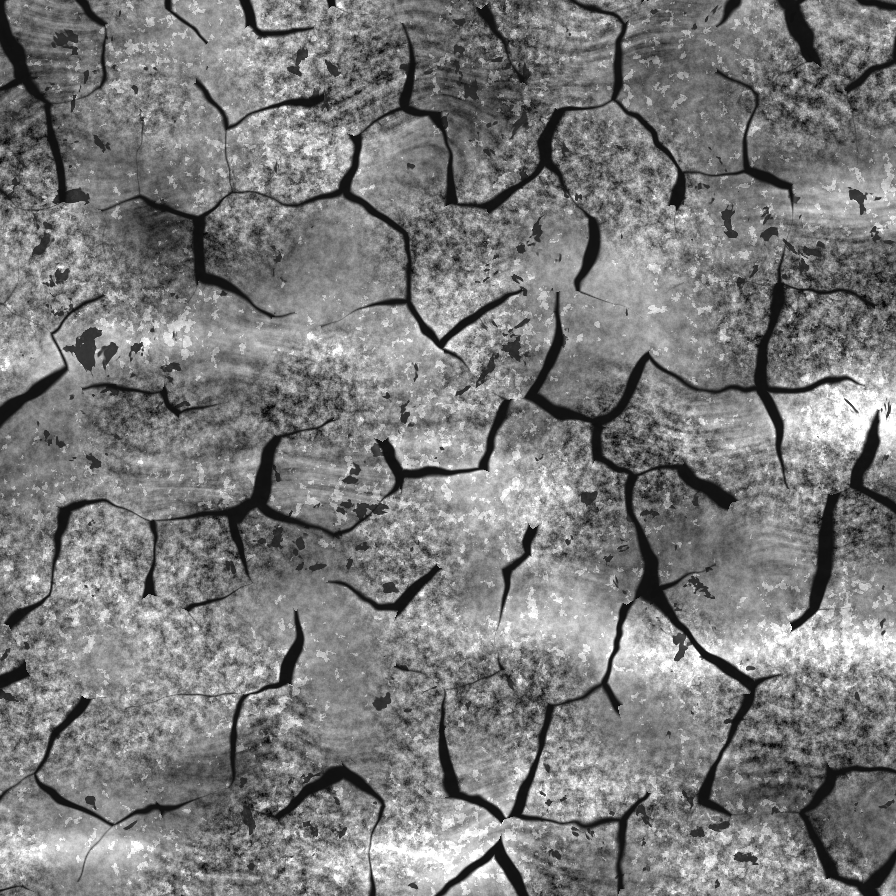
Give the GLSL for this texture, as a three.js fragment shader.

```glsl
// Weathered grey crust: cloudy, streaked and grainy stone with dark, broken cracks.
// Cracks are the borders of staggered Voronoi cells, each with its own strength;
// the surface is layered from warped gradient noise at several scales.

varying vec2 vUv;

const float CELLS = 9.0;
const float CRACK_TONE = 0.06;
const float BLOT_TONE = 0.13;
const float BASE_TONE = 0.485;

float hash(vec2 p) {
  vec3 q = fract(p.xyx * vec3(0.1031, 0.1030, 0.0973));
  q += dot(q, q.yzx + 33.33);
  return fract((q.x + q.y) * q.z);
}

vec2 gradient(vec2 cell) {
  float angle = 6.2832 * hash(cell + 17.0);
  return vec2(cos(angle), sin(angle));
}

// Gradient noise, roughly -0.7 to 0.7
float noise(vec2 p) {
  vec2 i = floor(p);
  vec2 f = p - i;
  vec2 u = f * f * f * (f * (f * 6.0 - 15.0) + 10.0);
  vec2 e = vec2(1.0, 0.0);
  float low = mix(dot(gradient(i), f), dot(gradient(i + e), f - e), u.x);
  float high = mix(dot(gradient(i + e.yx), f - e.yx), dot(gradient(i + 1.0), f - 1.0), u.x);
  return mix(low, high, u.y);
}

float fbm(vec2 p, float gain) {
  float sum = 0.0;
  float amplitude = 1.0;
  for (int k = 0; k < 4; k++) {
    sum += amplitude * noise(p);
    p = mat2(1.6, 1.2, -1.2, 1.6) * p + 7.3;
    amplitude *= gain;
  }
  return sum;
}

vec2 warp(vec2 p, float scale, float amount) {
  return p + amount * vec2(noise(p * scale + 3.7), noise(p * scale + 41.2));
}

// Jittered centre of a cell; odd rows are shifted like bricks
vec2 site(vec2 cell) {
  vec2 jitter = vec2(hash(cell + 5.0), hash(cell + 91.0)) - 0.5;
  return cell + vec2(0.5 * mod(cell.y, 2.0), 0.0) + 0.5 + jitter * vec2(0.6, 0.65);
}

// x: crack coverage, y: soft shade around it
vec2 cracks(vec2 p, float taper) {
  vec2 home = floor(p);
  vec2 nearest = home;
  float best = 100.0;
  for (int j = -2; j <= 2; j++) {
    for (int i = -2; i <= 2; i++) {
      vec2 cell = home + vec2(float(i), float(j));
      vec2 toSite = site(cell) - p;
      float d = dot(toSite, toSite);
      if (d < best) {
        best = d;
        nearest = cell;
      }
    }
  }

  vec2 result = vec2(0.0);
  vec2 a = site(nearest);
  for (int j = -2; j <= 2; j++) {
    for (int i = -2; i <= 2; i++) {
      if (i == 0 && j == 0) continue;
      vec2 cell = nearest + vec2(float(i), float(j));
      vec2 b = site(cell);
      vec2 normal = normalize(b - a);
      float d = dot(0.5 * (a + b) - p, normal);
      float strength = smoothstep(0.2, 0.65, hash(nearest + cell + 63.0));
      strength *= mix(0.5, 1.0, abs(normal.x)) * taper;
      float halfWidth = 0.09 * strength - 0.03;
      float ink = 1.0 - smoothstep(halfWidth - 0.015, halfWidth + 0.022, d);
      result = max(result, vec2(ink, strength * exp(-9.0 * d)));
    }
  }
  return result;
}

void main() {
  vec2 uv = vUv;
  vec2 swirl = warp(warp(uv, 3.0, 0.07), 7.0, 0.07);

  // Broad clouds and pale horizontal bands
  float tone = BASE_TONE + 0.26 * fbm(swirl * 5.0, 0.55);
  float band = noise(warp(uv, 5.0, 0.05) * vec2(2.6, 9.0) + 12.0);
  tone += 0.36 * smoothstep(0.1, 0.6, band) - 0.12 * smoothstep(0.1, 0.5, -band);

  // Fine brushed streaks that bend with the swirl
  float streakArea = smoothstep(-0.2, 0.35, noise(uv * 5.0 + 28.0));
  tone += 0.26 * streakArea * fbm(swirl * vec2(11.0, 85.0), 0.5);

  // Grain, rough in some patches and smooth in others
  float rough = smoothstep(-0.3, 0.3, noise(uv * 7.0 + 50.0));
  tone += mix(0.12, 0.36, rough) * fbm(uv * 75.0, 0.8);

  // Pale flecks and dark blots in clusters
  float fleck = fbm(uv * 65.0 + 9.0, 0.65) + 0.5 * noise(uv * 8.0 + 80.0) + 0.4 * band;
  tone += 0.22 * smoothstep(0.36, 0.55, fleck);
  float blot = fbm(warp(uv, 20.0, 0.02) * 34.0, 0.6) + 0.9 * noise(uv * 6.0 + 33.0);
  tone = mix(tone, BLOT_TONE, 0.85 * smoothstep(0.62, 0.74, blot));

  // Cracks with soft shade and a broken pale lip
  vec2 crackUv = warp(warp(uv, 13.0, 0.022), 45.0, 0.005);
  float taper = clamp(0.85 + 1.3 * noise(uv * 10.0 + 70.0), 0.0, 1.25);
  vec2 crack = cracks(crackUv * CELLS, taper);
  float lip = smoothstep(0.15, 0.4, crack.y) * (1.0 - smoothstep(0.4, 0.65, crack.y));
  tone += 0.14 * lip * smoothstep(-0.1, 0.3, band) - 0.17 * crack.y * crack.y;
  tone = mix(tone, CRACK_TONE, crack.x * 0.97);

  gl_FragColor = vec4(vec3(clamp(tone, 0.03, 1.0)), 1.0);
}
```
